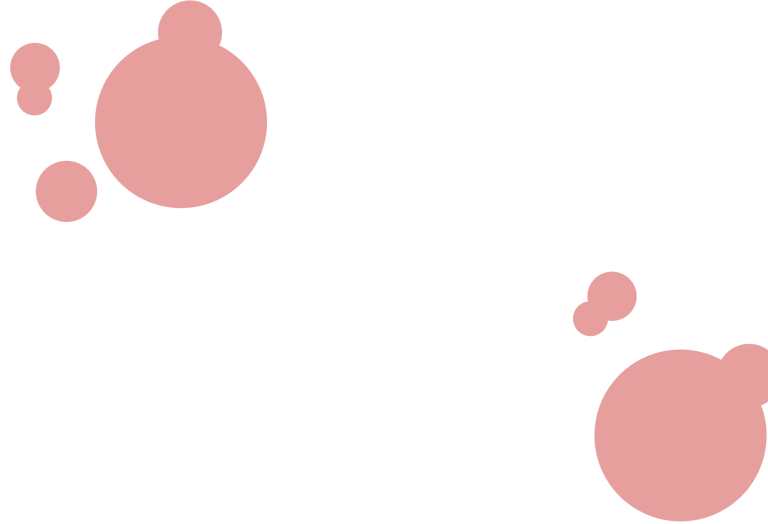
This background is drawn by a Shadertoy shader. Its source:

```glsl
// Flat rose discs on white paper: a cluster at upper left, another at lower right.
// Every disc is a signed distance; a loop joins them by minimum and the
// merged outline is filled with a one-pixel smooth edge.

#define PAPER  vec3(1.0, 1.0, 1.0)
#define ROSE   vec3(0.904, 0.622, 0.620)
#define ASPECT 0.6836   // canvas height in units of its width
#define SOFT   0.75     // half width of the edge, in pixels
#define DISCS  9

// Centre (xy) and radius (z), in units of the canvas width
const vec3 discs[DISCS] = vec3[DISCS](
    // upper left cluster
    vec3(0.2357, 0.5241, 0.1120),
    vec3(0.2474, 0.6414, 0.0417),
    vec3(0.0456, 0.5954, 0.0323),
    vec3(0.0449, 0.5558, 0.0228),
    vec3(0.0866, 0.4339, 0.0399),
    // lower right cluster
    vec3(0.7969, 0.2971, 0.0321),
    vec3(0.7689, 0.2679, 0.0228),
    vec3(0.8861, 0.1155, 0.1121),
    vec3(0.9753, 0.1933, 0.0417)
);

float discDistance(vec2 p, vec3 disc) {
    return length(p - disc.xy) - disc.z;
}

// Distance to the union of all discs
float clusterDistance(vec2 p) {
    float nearest = 1e3;
    for (int i = 0; i < DISCS; i++) {
        nearest = min(nearest, discDistance(p, discs[i]));
    }
    return nearest;
}

void mainImage(out vec4 fragColor, in vec2 fragCoord) {
    vec2 p = fragCoord / iResolution.xy * vec2(1.0, ASPECT);
    float edge = SOFT / iResolution.x;

    // Fill the merged shape
    float fill = 1.0 - smoothstep(-edge, edge, clusterDistance(p));
    fragColor = vec4(mix(PAPER, ROSE, fill), 1.0);
}
```
